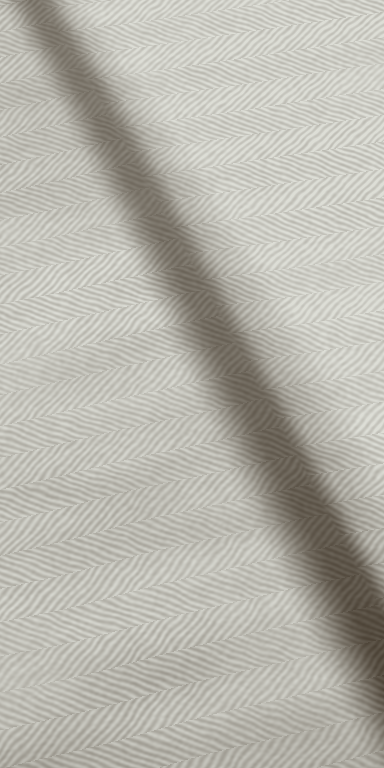
Write a WebGL 2 fragment shader that draws this texture.

```glsl
#version 300 es
precision highp float;

#define BANDS 20.8          // herringbone bands per unit of cloth
#define TWILLS 62.0         // diagonal ribs per unit along a band
#define RIBS_PER_BAND 4.2   // ribs crossed from one band edge to the next
#define RIB_CONTRAST 0.10
#define GRAIN 0.075
#define PERSPECTIVE 0.25    // shrinks the weave towards the top
#define LOWER_TILT 0.24     // band slope of each layer, radians
#define UPPER_TILT 0.17
#define FOLD_START 0.055    // where the fold meets the top
#define FOLD_SLOPE 0.56
#define SHADE_COLOR vec3(0.26, 0.22, 0.17)
#define CLOTH_COLOR vec3(0.81, 0.81, 0.78)

uniform vec2 u_resolution;
out vec4 fragColor;

float hash(vec2 p) {
    vec3 q = fract(vec3(p.xyx) * 0.1031);
    q += dot(q, q.yzx + 33.33);
    return fract((q.x + q.y) * q.z);
}

float noise(vec2 p) {
    vec2 cell = floor(p), f = fract(p);
    f = f * f * (3.0 - 2.0 * f);
    return mix(mix(hash(cell), hash(cell + vec2(1, 0)), f.x),
               mix(hash(cell + vec2(0, 1)), hash(cell + vec2(1, 1)), f.x), f.y);
}

float fbm(vec2 p) {
    float sum = 0.0, weight = 0.5;
    for (int i = 0; i < 4; i++) {
        sum += weight * noise(p);
        p = p * 2.03 + 17.0;
        weight *= 0.5;
    }
    return sum;
}

mat2 rotation(float a) {
    return mat2(cos(a), -sin(a), sin(a), cos(a));
}

// Signed brightness of the zigzag twill on one layer of cloth
float herringbone(vec2 p, float tilt, float seed) {
    vec2 cloth = rotation(tilt) * p * (1.0 + PERSPECTIVE * p.y);
    cloth.y += 0.006 * (noise(cloth * 7.0 + seed) - 0.5);
    float band = cloth.y * BANDS;
    float zigzag = abs(2.0 * fract(band * 0.5) - 1.0);
    float phase = cloth.x * TWILLS + zigzag * RIBS_PER_BAND;
    phase += 0.5 * noise(cloth * 45.0 + seed);
    float fade = 1.0 - smoothstep(0.35, 0.75, fwidth(phase));

    // Neighbouring bands are offset by half a rib
    float shift = 0.5 * mod(floor(band), 2.0);
    float rib = sin(6.28318 * (phase + shift));
    float wear = 0.5 + 0.9 * fbm(cloth * vec2(5.0, 9.0) + seed);
    float sheen = sin(3.14159 * band);
    return RIB_CONTRAST * wear * rib * fade + 0.02 * sheen;
}

void main() {
    vec2 p = gl_FragCoord.xy / u_resolution.y;
    float depth = 1.0 - p.y;

    // Distance from the fold, positive on the upper layer
    float bend = 0.012 * (noise(vec2(depth * 6.0, 3.0)) - 0.5);
    float fold = (p.x - FOLD_START - FOLD_SLOPE * depth + bend) * 0.87;
    float upper = smoothstep(-0.004, 0.004, fold);

    // Daylight on the two layers
    float creases = fbm(rotation(0.25) * p * vec2(4.0, 13.0)) - 0.47;
    float lowerLight = 0.93 - 0.36 * (p.y - 0.6) * (p.y - 0.6) + 0.22 * creases;
    float roll = smoothstep(-0.01, 0.06 + 0.09 * depth, fold);
    float upperLight = mix(0.66, 1.0, roll) + 0.06 * creases;
    float light = mix(lowerLight, upperLight, upper);

    // Shadow under the fold, wider and deeper towards the bottom
    float width = 0.026 + 0.07 * depth;
    float shadow = smoothstep(-width - 0.025, -0.35 * width, fold)
                 * (1.0 - smoothstep(-0.006, 0.03, fold));
    light = mix(light, 0.38 - 0.45 * depth * depth, shadow * 0.92);

    // Woven relief and thread grain
    float weave = mix(herringbone(p, LOWER_TILT, 4.0),
                      herringbone(p, UPPER_TILT, 29.0), upper);
    float grain = noise(rotation(0.2) * p * vec2(190.0, 260.0)) - 0.5;
    light += (weave + GRAIN * grain) * (1.0 - 0.4 * shadow);

    fragColor = vec4(mix(SHADE_COLOR, CLOTH_COLOR, clamp(light, -0.1, 1.1)), 1.0);
}
```
